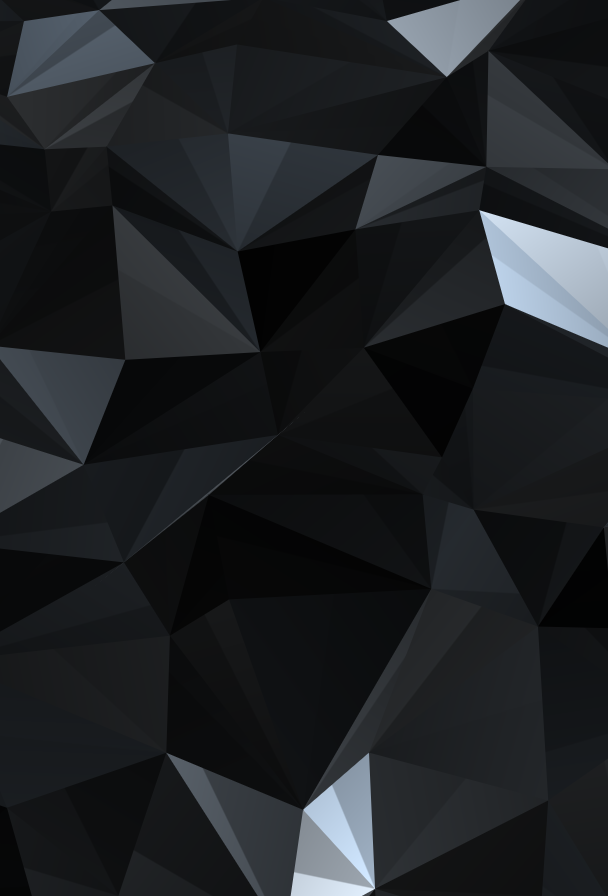
Give the GLSL for this background, as a Shadertoy shader.

```glsl
// Dark faceted relief: a jittered grid of points, tighter towards the top,
// is split into flat triangles. Each facet takes its tone from a hash and
// broad pools of light; faint creases and gradients vary its surface.

const float COLUMNS = 6.8;        // cells per canvas height, horizontally
const float ROWS = 6.0;           // row density at the lower edge
const float ROW_SQUEEZE = 0.5;    // how much rows tighten upwards
const float JITTER = 0.42;        // below 0.5 keeps the cells from crossing
const float FACET_CONTRAST = 1.0;
const float CELL_SHARE = 0.55;    // tone shared by both halves of a cell
const float CREASE_DEPTH = 0.20;
const float GRADIENT = 1.6;
const vec3 COOL_TINT = vec3(0.88, 1.0, 1.13);
const vec3 GREY_TINT = vec3(0.96, 1.0, 1.04);
const int SEED = 17;

// Pools of light and shadow: centre, radius, strength
const int POOL_COUNT = 8;
const vec4 POOLS[POOL_COUNT] = vec4[POOL_COUNT](
    vec4(0.40, 0.04, 0.13, 0.50), vec4(0.60, 0.20, 0.15, 0.22),
    vec4(0.60, 0.75, 0.14, 0.35), vec4(0.62, 0.44, 0.06, 0.40),
    vec4(0.08, 0.08, 0.20, -0.30), vec4(0.05, 0.75, 0.14, -0.25),
    vec4(0.40, 0.70, 0.12, -0.30), vec4(0.66, 0.33, 0.08, -0.40));

// Integer hash giving three values from 0 to 1
vec3 hash3(ivec2 cell, int salt) {
    uvec3 v = uvec3(ivec3(cell, salt + SEED)) * 1664525u + 1013904223u;
    v.x += v.y * v.z; v.y += v.z * v.x; v.z += v.x * v.y;
    v ^= v >> 16u;
    v.x += v.y * v.z; v.y += v.z * v.x; v.z += v.x * v.y;
    return vec3(v >> 8u) / 16777216.0;
}

float cross2(vec2 a, vec2 b) { return a.x * b.y - a.y * b.x; }

// Signed distance from p to the line through a and b
float lineDistance(vec2 p, vec2 a, vec2 b) {
    return cross2(b - a, p - a) / max(length(b - a), 1e-5);
}

// Canvas position to grid position, and back
vec2 toGrid(vec2 p) {
    return vec2(p.x * COLUMNS, ROWS * p.y * (1.0 + ROW_SQUEEZE * p.y));
}

vec2 toCanvas(vec2 g) {
    float root = sqrt(max(1.0 + 4.0 * ROW_SQUEEZE * g.y / ROWS, 0.0));
    return vec2(g.x / COLUMNS, (root - 1.0) / (2.0 * ROW_SQUEEZE));
}

vec2 meshPoint(ivec2 cell) {
    vec2 offset = hash3(cell, 0).xy * 2.0 - 1.0;
    return toCanvas(vec2(cell) + JITTER * offset);
}

// Positive inside the triangle, whichever way it winds
float triangleDistance(vec2 p, vec2 a, vec2 b, vec2 c) {
    float winding = sign(cross2(b - a, c - a));
    return min(min(winding * lineDistance(p, a, b),
                   winding * lineDistance(p, b, c)),
               winding * lineDistance(p, c, a));
}

float lightPools(vec2 p) {
    float light = 0.0;
    for (int i = 0; i < POOL_COUNT; i++) {
        vec2 d = (p - POOLS[i].xy) / POOLS[i].z;
        light += POOLS[i].w * exp(-dot(d, d));
    }
    return light;
}

vec3 facetColour(vec2 p, vec2 a, vec2 b, vec2 c, ivec2 cell, int part, float px) {
    vec3 own = hash3(cell, 2 + part);
    vec3 look = hash3(cell, 4 + part);
    vec2 centre = (a + b + c) / 3.0;

    // Many dark facets, few bright ones
    float level = mix(own.x, hash3(cell, 1).x, CELL_SHARE) - 0.5;
    level = clamp(0.5 + FACET_CONTRAST * level + lightPools(centre), 0.0, 1.0);
    float tone = 0.01 + 0.17 * level + 0.55 * pow(level, 6.0);

    // Crease from one corner to the opposite side
    vec2 foot = mix(b, c, 0.25 + 0.5 * own.y);
    float side = smoothstep(-px, px, lineDistance(p, a, foot));
    tone *= 1.0 + CREASE_DEPTH * (side - 0.5) * (own.z * 2.0 - 1.0) * 2.0;

    // Soft gradient across the facet
    float angle = 6.2832 * look.x;
    tone *= 1.0 + GRADIENT * dot(p - centre, vec2(cos(angle), sin(angle)));
    return tone * mix(GREY_TINT, COOL_TINT, look.y);
}

void mainImage(out vec4 fragColor, in vec2 fragCoord) {
    vec2 p = fragCoord / iResolution.y;
    float px = 1.0 / iResolution.y;
    ivec2 base = ivec2(floor(toGrid(p)));
    vec4 sum = vec4(0.0);

    // Blend the facets of nearby cells by their coverage of this pixel
    for (int j = -1; j <= 1; j++)
    for (int i = -1; i <= 1; i++) {
        ivec2 cell = base + ivec2(i, j);
        vec2 a = meshPoint(cell), b = meshPoint(cell + ivec2(1, 0));
        vec2 c = meshPoint(cell + ivec2(1, 1)), d = meshPoint(cell + ivec2(0, 1));

        // Random diagonal, unless only one of them lies inside the cell
        bool acFits = cross2(c - a, b - a) * cross2(c - a, d - a) < 0.0;
        bool bdFits = cross2(d - b, a - b) * cross2(d - b, c - b) < 0.0;
        bool useBD = bdFits && (!acFits || hash3(cell, 1).y < 0.5);
        if (useBD) { vec2 first = a; a = b; b = c; c = d; d = first; }

        for (int part = 0; part < 2; part++) {
            vec2 tip = part == 0 ? b : d;
            float cover = clamp(triangleDistance(p, a, tip, c) / px + 0.5, 0.0, 1.0);
            if (cover > 0.0)
                sum += cover * vec4(facetColour(p, a, tip, c, cell, part, px), 1.0);
        }
    }
    fragColor = vec4(sum.rgb / max(sum.a, 1e-4), 1.0);
}
```
